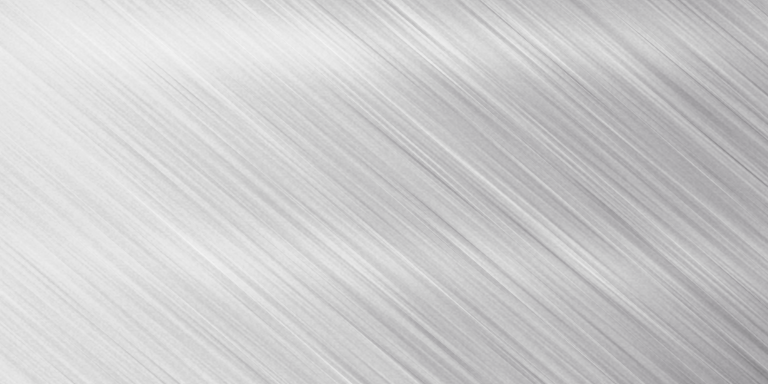
A Shadertoy shader for this texture:

```glsl
// Brushed silver metal: diagonal hairline streaks over a soft sheen.
// Streaks are layers of noise stretched along slightly varied directions;
// the sheen is a left-to-right falloff with two glossy horizontal bands.

const float BRUSH_ANGLE = -0.705;
const vec3 SHADOW_TINT = vec3(1.0, 0.989, 1.006);
const vec3 LIGHT_TINT = vec3(1.0);

float hash(vec2 p) {
    vec3 q = fract(vec3(p.xyx) * 0.1031);
    q += dot(q, q.yzx + 33.33);
    return fract((q.x + q.y) * q.z);
}

// Smooth 1D noise along one streak row, shifted so row ends never line up
float rowNoise(float along, float row, float seed) {
    float x = along + 17.0 * hash(vec2(row, seed));
    float cell = floor(x);
    float t = smoothstep(0.0, 1.0, x - cell);
    vec2 id = vec2(cell, row + seed * 37.0);
    return mix(hash(id), hash(id + vec2(1.0, 0.0)), t);
}

// Stretched noise in 0..1; frequency holds cells along and across the brush
float streaks(vec2 p, float angle, vec2 frequency, float seed) {
    vec2 dir = vec2(cos(angle), sin(angle));
    vec2 q = (vec2(dot(p, dir), dot(p, vec2(-dir.y, dir.x))) + 8.0) * frequency;
    float row = floor(q.y);
    float t = smoothstep(0.0, 1.0, q.y - row);
    return mix(rowNoise(q.x, row, seed), rowNoise(q.x, row + 1.0, seed), t);
}

float band(float y, float center, float width) {
    float d = (y - center) / width;
    return exp(-d * d);
}

// Large-scale lighting, uv in 0..1
float sheen(vec2 uv) {
    float light = mix(0.872, 0.685, smoothstep(-0.02, 1.05, uv.x));
    float middle = smoothstep(-0.25, 0.45, uv.x) * (1.0 - 0.4 * smoothstep(0.8, 1.0, uv.x));
    light += 0.105 * middle * band(uv.y, 0.885, 0.09);
    light += 0.060 * middle * band(uv.y, 0.34 - 0.04 * uv.x, 0.085);
    light += 0.02 * band(uv.x, 0.08, 0.2) * band(uv.y, 0.75, 0.35);
    light -= 0.07 * smoothstep(0.7, 1.05, uv.x) * smoothstep(0.3, 0.0, uv.y);
    return light;
}

// Signed brushing relief, from faint smears down to single hairs
float brushing(vec2 p, float angle) {
    float relief = 0.022 * (streaks(p, angle, vec2(0.7, 22.0), 1.0) - 0.5);
    relief += 0.042 * (streaks(p, angle + 0.01, vec2(1.2, 60.0), 2.0) - 0.5);
    relief += 0.070 * (streaks(p, angle - 0.01, vec2(1.9, 125.0), 3.0) - 0.5);
    relief += 0.075 * (streaks(p, angle + 0.02, vec2(3.4, 190.0), 4.0) - 0.5);
    // Sparse, stronger scratches
    relief += 0.060 * smoothstep(0.72, 1.0, streaks(p, angle - 0.01, vec2(1.2, 130.0), 5.0));
    relief -= 0.065 * smoothstep(0.72, 1.0, streaks(p, angle + 0.01, vec2(2.0, 120.0), 6.0));
    return relief;
}

void mainImage(out vec4 fragColor, in vec2 fragCoord) {
    vec2 uv = fragCoord / iResolution.xy;
    vec2 p = fragCoord / iResolution.y;

    float contrast = mix(0.6, 1.15, smoothstep(0.0, 0.75, uv.x));
    float grain = streaks(p, 0.0, vec2(200.0, 230.0), 7.0) - 0.5;
    float light = sheen(uv) + contrast * brushing(p, BRUSH_ANGLE) + 0.035 * grain;

    // Soft shoulder keeps highlights silvery
    light -= 0.4 * max(light - 0.89, 0.0);

    vec3 tint = mix(SHADOW_TINT, LIGHT_TINT, smoothstep(0.6, 0.85, light));
    fragColor = vec4(clamp(light * tint, 0.0, 1.0), 1.0);
}
```
